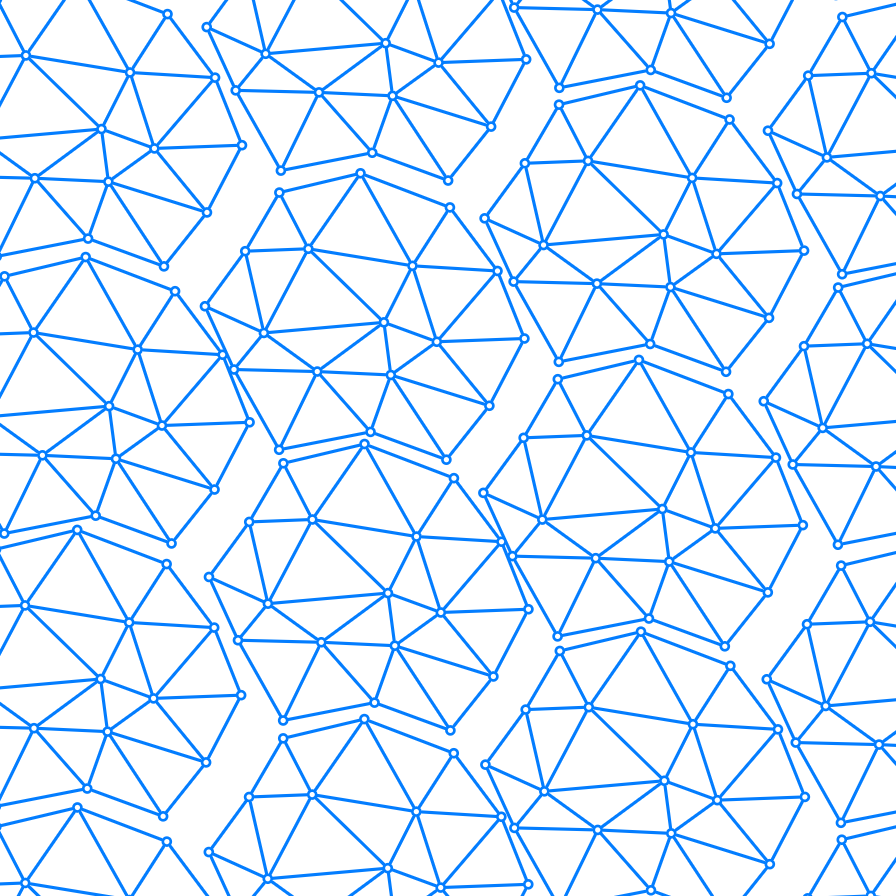
A WebGL 1 fragment shader for this pattern:

```glsl
precision highp float;
// Blue wireframe clusters: each one is a hexagonal patch of a triangular
// lattice whose nodes are displaced by a hash, joined by thin lines and
// marked with small rings. Clusters repeat in columns, each shifted upwards.

uniform vec2 u_resolution;

#define PITCH vec2(0.3125, 0.3073)   // distance between clusters
#define COLUMN_RISE 0.098            // upward shift per column
#define ORIGIN vec2(0.410, 0.652)    // centre of cluster (0, 0)
#define NODE_STEP vec2(0.091, 0.0815) // lattice spacing
#define INNER_JITTER 0.27            // node displacement, in lattice steps
#define HULL_JITTER 0.13
#define CLUSTER_JITTER 0.005
#define LINE_WIDTH 0.0035
#define RING_RADIUS 0.0044
#define RING_WIDTH 0.0030
#define LINE_COLOR vec3(0.01, 0.49, 1.0)
#define PAPER_COLOR vec3(1.0)

float hash(vec2 p) {
  return fract(sin(dot(p, vec2(127.1, 311.7))) * 43758.5453);
}

// Random vector with components from -1 to 1
vec2 hash2(vec2 p) {
  return 2.0 * vec2(hash(p), hash(p + 17.3)) - 1.0;
}

// Hexagonal ring number of a lattice cell: 0 at the centre, 2 on the hull
float ringOf(vec2 cell) {
  return max(max(abs(cell.x), abs(cell.y)), abs(cell.x + cell.y));
}

// Node position relative to the cluster centre
vec2 nodeAt(vec2 cell) {
  vec2 p = vec2(cell.x + 0.5 * cell.y, 0.866 * cell.y);
  float amount = ringOf(cell) > 1.5 ? HULL_JITTER : INNER_JITTER;
  p.y += 0.12 - 0.25 * min(abs(p.x), 1.0);   // roof-like peak
  p.y -= 0.12 * p.x;                         // slight tilt
  return (p + amount * hash2(cell + 5.0)) * NODE_STEP;
}

float segmentDistance(vec2 p, vec2 a, vec2 b) {
  vec2 ap = p - a, ab = b - a;
  return length(ap - ab * clamp(dot(ap, ab) / dot(ab, ab), 0.0, 1.0));
}

// Pixel coverage of a shape from its signed distance
float coverage(float d) {
  return clamp(0.5 - d * u_resolution.y, 0.0, 1.0);
}

// Lowers (line distance, node distance) by one cluster
vec2 clusterDistance(vec2 p, vec2 nearest) {
  for (int i = -2; i <= 2; i++) {
    for (int j = -2; j <= 2; j++) {
      vec2 cell = vec2(float(i), float(j));
      if (ringOf(cell) > 2.5) continue;
      vec2 a = nodeAt(cell);
      nearest.y = min(nearest.y, length(p - a));
      // Three of the six lattice directions reach every edge once
      for (int k = 0; k < 3; k++) {
        vec2 side = k == 0 ? vec2(1.0, 0.0)
                  : k == 1 ? vec2(0.0, 1.0) : vec2(1.0, -1.0);
        vec2 next = cell + side;
        if (ringOf(next) < 2.5)
          nearest.x = min(nearest.x, segmentDistance(p, a, nodeAt(next)));
      }
    }
  }
  return nearest;
}

void main() {
  vec2 uv = gl_FragCoord.xy / u_resolution.y;
  vec2 nearest = vec2(1.0);
  float column = floor((uv.x - ORIGIN.x) / PITCH.x + 0.5);

  // Nearby clusters in three columns
  for (int i = -1; i <= 1; i++) {
    float c = column + float(i);
    float rise = ORIGIN.y + c * COLUMN_RISE;
    float row = floor((uv.y - rise) / PITCH.y + 0.5);
    for (int j = -1; j <= 1; j++) {
      vec2 id = vec2(c, row + float(j));
      vec2 centre = vec2(ORIGIN.x, rise) + id * PITCH
                  + CLUSTER_JITTER * hash2(id + 40.0);
      vec2 p = uv - centre;
      if (length(p) < 0.23) nearest = clusterDistance(p, nearest);
    }
  }

  // Lines, cut out inside the nodes, then the rings
  float ink = coverage(nearest.x - 0.5 * LINE_WIDTH);
  ink *= 1.0 - coverage(nearest.y - RING_RADIUS);
  ink = max(ink, coverage(abs(nearest.y - RING_RADIUS) - 0.5 * RING_WIDTH));
  gl_FragColor = vec4(mix(PAPER_COLOR, LINE_COLOR, ink), 1.0);
}
```
